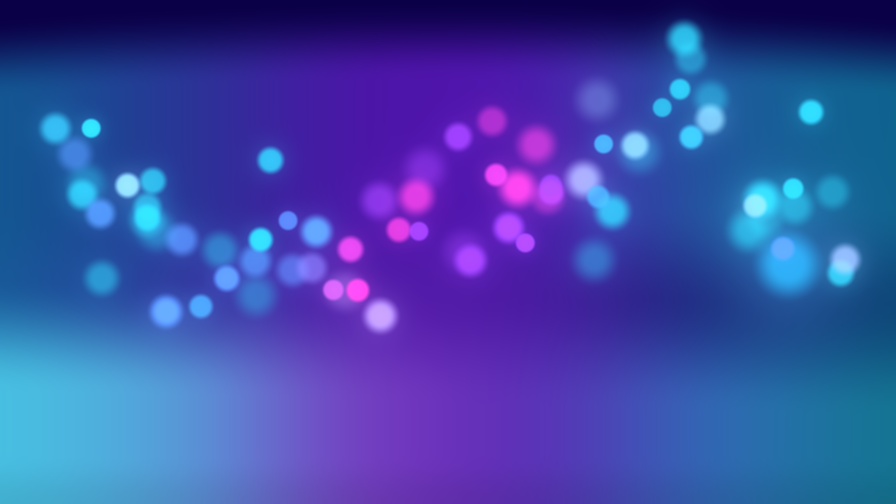
Reproduce this background procedurally as a Shadertoy shader.

```glsl
// Soft violet and teal backdrop with a wavy band of glowing bokeh discs.

const int STOPS = 6;
const int DISC_COUNT = 74;
const float STOP_BLEND = 1.7;                 // higher gives tighter colour zones
const vec2 BAND_X = vec2(0.05, 0.96);         // horizontal reach of the discs
const float BAND_MIDDLE = 0.60;
const float BAND_WAVE = 0.11;
const float BAND_SPREAD = 0.23;
const vec2 DISC_RADIUS = vec2(0.020, 0.045);  // in canvas heights
const float DISC_GLOW = 0.14;                 // light added on top of each disc
const vec3 NAVY = vec3(0.04, 0.00, 0.28);
const vec3 CYAN = vec3(0.18, 0.82, 0.94);
const vec3 BLUE = vec3(0.36, 0.60, 0.99);
const vec3 VIOLET = vec3(0.64, 0.27, 0.97);
const vec3 PINK = vec3(1.00, 0.27, 0.88);
const vec3 PALE = vec3(0.82, 0.86, 1.00);
const vec2 KEY_PLACE = vec2(0.88, 0.475);
const float KEY_RADIUS = 0.064;
const vec3 KEY_COLOR = vec3(0.18, 0.69, 0.97);

// Backdrop colours from left to right, at three heights.
const vec3 UPPER[STOPS] = vec3[STOPS](
    vec3(0.06, 0.36, 0.57), vec3(0.15, 0.21, 0.58), vec3(0.31, 0.07, 0.66),
    vec3(0.32, 0.08, 0.69), vec3(0.10, 0.37, 0.61), vec3(0.05, 0.39, 0.55));
const vec3 BELT[STOPS] = vec3[STOPS](
    vec3(0.08, 0.37, 0.60), vec3(0.18, 0.22, 0.61), vec3(0.34, 0.10, 0.67),
    vec3(0.31, 0.10, 0.65), vec3(0.08, 0.18, 0.48), vec3(0.04, 0.29, 0.46));
const vec3 FLOOR[STOPS] = vec3[STOPS](
    vec3(0.27, 0.77, 0.89), vec3(0.33, 0.63, 0.85), vec3(0.48, 0.21, 0.75),
    vec3(0.36, 0.16, 0.71), vec3(0.18, 0.44, 0.72), vec3(0.06, 0.46, 0.55));

float hash(float n) {
    return fract(sin(n * 127.1 + 3.7) * 43758.5453);
}

vec3 backdrop(vec2 uv) {
    // Gaussian blend between neighbouring stops
    vec3 upper = vec3(0.0), belt = vec3(0.0), ground = vec3(0.0);
    float total = 0.0;
    for (int i = 0; i < STOPS; i++) {
        float d = uv.x * float(STOPS - 1) - float(i);
        float weight = exp(-d * d * STOP_BLEND);
        upper += UPPER[i] * weight;
        belt += BELT[i] * weight;
        ground += FLOOR[i] * weight;
        total += weight;
    }
    // The floor light climbs higher on the left
    float floorY = uv.y + 0.05 * uv.x;
    vec3 color = mix(ground, belt, smoothstep(0.22, 0.45, floorY));
    color = mix(color, upper, smoothstep(0.40, 0.60, uv.y)) / total;

    // Dark ceiling, lower toward both sides
    float bow = uv.x - 0.5;
    float ceilingY = uv.y + 0.14 * bow * bow;
    color = mix(color, NAVY, smoothstep(0.84, 1.00, ceilingY));

    // Slight shade along the bottom edge
    return color * mix(0.92, 1.0, smoothstep(0.0, 0.10, uv.y));
}

// Soft disc with a faint halo
float bokeh(float dist, float radius, float blur) {
    float disc = 1.0 - smoothstep(radius * (1.0 - blur), radius * (1.0 + 0.4 * blur), dist);
    float halo = exp(-dist * dist / (radius * radius * 1.8));
    return disc * 0.82 + halo * 0.18;
}

vec3 discColor(float x, float tint, float pale) {
    float warmth = smoothstep(0.32, 0.40, x) * (1.0 - smoothstep(0.61, 0.67, x));
    vec3 cool = mix(CYAN, BLUE, smoothstep(0.45, 0.85, tint));
    vec3 warm = mix(VIOLET, PINK, smoothstep(0.45, 0.60, tint));
    return mix(mix(cool, warm, warmth), PALE, 0.6 * step(0.90, pale));
}

void mainImage(out vec4 fragColor, in vec2 fragCoord) {
    vec2 uv = fragCoord / iResolution.xy;
    vec2 scale = vec2(iResolution.x / iResolution.y, 1.0);
    vec3 color = backdrop(uv);

    // Large light on the right with its wide glow
    float keyDist = length((uv - KEY_PLACE) * scale);
    color = mix(color, BLUE * 0.75, 0.40 * exp(-keyDist * keyDist / 0.022));
    color = mix(color, KEY_COLOR, bokeh(keyDist, KEY_RADIUS, 0.6));

    // Scattered discs, large and faint ones drawn first
    for (int i = 0; i < DISC_COUNT; i++) {
        float id = float(i);
        float depth = id / float(DISC_COUNT - 1);
        float x = mix(BAND_X.x, BAND_X.y, fract(id * 0.618034 + 0.06 * hash(id)));
        float wave = BAND_MIDDLE - BAND_WAVE * cos(7.6 * (x - 0.31));
        float y = wave + BAND_SPREAD * (hash(id + 91.0) + hash(id + 173.0) - 1.0);
        float size = clamp(1.0 - depth + 0.6 * (hash(id + 37.0) - 0.5), 0.0, 1.0);
        float radius = mix(DISC_RADIUS.x, DISC_RADIUS.y, size);
        float blur = mix(0.25, 0.70, size);
        float opacity = mix(0.35, 0.95, smoothstep(0.0, 0.60, depth));
        opacity *= mix(0.75, 1.05, hash(id + 59.0));
        vec3 tint = discColor(x, hash(id + 211.0), hash(id + 307.0));
        float dist = length((uv - vec2(x, y)) * scale);
        float light = opacity * bokeh(dist, radius, blur);
        color = mix(color, tint, light) + tint * light * DISC_GLOW;
    }
    fragColor = vec4(min(color, 1.0), 1.0);
}
```
